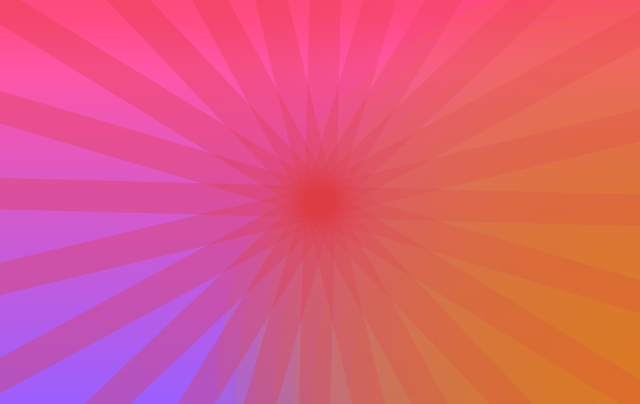
Write a Shadertoy shader that draws this background.

```glsl
// Translucent red bars crossing at the centre of a pink to violet sky.
// Stacked see-through discs, centred near the lower right corner, build an
// orange glow with faint steps; the bars are blended on top by a loop.

// Coverage of a shape from its signed distance, in canvas heights
float coverage(float dist) {
    float pixel = 1.0 / iResolution.y;
    return 1.0 - smoothstep(-0.7 * pixel, 0.7 * pixel, dist);
}

// Vertical gradient: red pink, pink, violet
vec3 skyColor(float height) {
    vec3 sky = mix(vec3(0.61, 0.37, 1.0), vec3(1.0, 0.335, 0.65),
                   clamp(height / 0.83, 0.0, 1.0));
    return mix(sky, vec3(1.0, 0.29, 0.49), smoothstep(0.8, 1.0, height));
}

// Concentric discs, each one adding a thin veil of orange
vec3 addGlow(vec3 color, vec2 p, float aspect) {
    float centerDist = length(p - vec2(0.5 * aspect + 0.014, -0.494));
    for (int i = 0; i < 22; i++) {
        float radius = 1.062 - 0.047 * float(i);
        color = mix(color, vec3(0.87, 0.48, 0.10),
                    0.125 * coverage(centerDist - radius));
    }
    return color;
}

// Twelve full-length bars, 15 degrees apart, fainter towards the right
vec3 addBars(vec3 color, vec2 p) {
    float opacity = mix(0.32, 0.18, smoothstep(-0.3, 0.4, p.x));
    for (int i = 0; i < 12; i++) {
        float angle = radians(15.0 * float(i) - 1.5);
        vec2 normal = vec2(-sin(angle), cos(angle));
        float barDist = abs(dot(p, normal)) - 0.039;
        color = mix(color, vec3(0.87, 0.23, 0.26), opacity * coverage(barDist));
    }
    return color;
}

void mainImage(out vec4 fragColor, in vec2 fragCoord) {
    vec2 p = (fragCoord - 0.5 * iResolution.xy) / iResolution.y;
    float aspect = iResolution.x / iResolution.y;

    vec3 color = skyColor(p.y + 0.5);
    color = addGlow(color, p, aspect);
    color = addBars(color, p);
    fragColor = vec4(color, 1.0);
}
```
